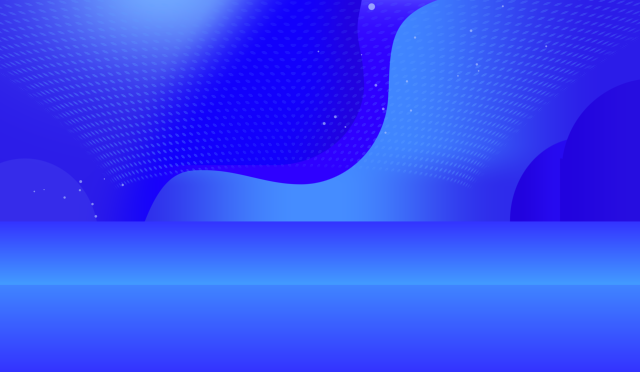
This background is drawn by a WebGL 2 fragment shader. Its source:

```glsl
#version 300 es
precision highp float;
uniform vec2 u_resolution;
out vec4 outColor;

#define VIEW vec2(7.68, 4.46)
#define WALL_BOTTOM 2.655
#define STEP_BOTTOM 3.415
#define BOWL_CENTER 3.52
#define BOWL_BOTTOM 2.37
#define DOT_COLUMNS 25.0
#define DOT_ROWS 28.0
#define DOT_OPACITY 0.38
#define SPARKLES 26

const vec3 INDIGO = vec3(0.17, 0.11, 0.91);
const vec3 DEEP = vec3(0.07, 0.0, 0.99);
const vec3 VIOLET = vec3(0.18, 0.0, 1.0);
const vec3 NAVY = vec3(0.13, 0.01, 0.87);
const vec3 ROYAL = vec3(0.20, 0.20, 1.0);
const vec3 AZURE = vec3(0.25, 0.52, 1.0);
const vec3 SKY = vec3(0.44, 0.66, 1.0);

float pixel;

float cover(float d) { return smoothstep(-pixel, pixel, -d); }

float hash(float n) { return fract(sin(n * 127.1) * 43758.5453); }

float ellipse(vec2 p, vec2 center, vec2 radii) {
    return (length((p - center) / radii) - 1.0) * min(radii.x, radii.y);
}

// Negative inside the large wave, positive on the panel below and right of it
float waveDistance(vec2 p) {
    if (p.x < 3.61) {
        float left = max(2.45 - p.x, 0.0);
        float phase = clamp((p.x - 2.45) / 1.16, 0.0, 1.0) * 3.14159;
        float crest = 2.125 - 0.085 * cos(phase) + 1.70 * left * left * left;
        return (p.y - crest) / length(vec2(1.0, 5.1 * left * left));
    }
    if (p.y > 1.10) return ellipse(p, vec2(3.61, 1.10), vec2(1.05, 1.11));
    float flare = 0.59 * exp(-p.y / 0.22);
    return (p.x - 4.66 - flare) / length(vec2(1.0, flare / 0.22));
}

// Negative inside the darker inner wave
float innerDistance(vec2 p) {
    if (p.x < 3.30) return p.y - 1.98;
    if (p.y > 1.0) return ellipse(p, vec2(3.30, 1.0), vec2(1.07, 0.98));
    float dent = (p.y - 0.35) / 0.35;
    return p.x - 4.37 + 0.08 * exp(-dent * dent);
}

// Bowl coordinates: x across from -1 to 1, y upward from its rim
vec2 bowlCoordinates(vec2 p) {
    float height = (BOWL_BOTTOM - p.y) / BOWL_BOTTOM;
    float across = 0.0, lift = height;
    for (int i = 0; i < 3; i++) {
        float h = max(lift, 0.0);
        across = (p.x - BOWL_CENTER) / (2.15 + 1.3 * h + 1.6 * h * h);
        lift = height - 0.145 * sqrt(max(1.0 - across * across, 0.0));
    }
    return vec2(across, lift);
}

float halftone(vec2 bowl) {
    vec2 grid = vec2(asin(clamp(bowl.x, -0.999, 0.999)) * DOT_COLUMNS, bowl.y * DOT_ROWS);
    vec2 width = fwidth(grid);
    grid.x += 0.5 * mod(floor(grid.y), 2.0);
    vec2 cell = fract(grid) - 0.5;
    cell.y -= 0.35 * cell.x * sign(bowl.x + 0.001);
    float blur = clamp(max(width.x, width.y), 0.02, 0.5);
    float dots = 1.0 - smoothstep(0.23 - 0.5 * blur, 0.23 + 0.5 * blur, length(cell));
    float side = mix(0.35, 1.0, smoothstep(0.2, 0.75, abs(bowl.x)));
    float inside = smoothstep(0.0, 0.03, bowl.y) * (1.0 - smoothstep(0.94, 0.99, abs(bowl.x)));
    return dots * inside * mix(side, side * 0.55, smoothstep(0.4, 1.0, bowl.y));
}

vec3 wall(vec2 p) {
    // Lit upper left falling into deep blue along a diagonal
    vec2 g = (p - vec2(1.95, -0.15)) / vec2(1.55, 1.0);
    vec3 color = mix(INDIGO, SKY, exp(-dot(g, g)));
    color = mix(color, vec3(0.22, 0.19, 0.92), 0.8 * cover(ellipse(p, vec2(0.30, 2.85), vec2(0.88, 0.95))));
    float shade = smoothstep(2.5, 3.65, p.x + 0.8 * p.y) * smoothstep(0.9, 2.1, p.x);
    color = mix(color, DEEP, shade);

    // Inner wave and its violet border
    float inner = innerDistance(p);
    color = mix(color, NAVY, smoothstep(-0.9, 0.0, inner) * smoothstep(3.2, 4.3, p.x));
    vec3 border = mix(VIOLET, vec3(0.34, 0.32, 1.0), 0.7 * exp(-p.y / 0.22));
    color = mix(color, border, (1.0 - cover(inner)) * smoothstep(1.6, 2.7, p.x));

    // Bright panel
    vec2 bowl = bowlCoordinates(p);
    vec3 upper = mix(AZURE, INDIGO, smoothstep(4.7, 7.3, p.x));
    vec3 lower = mix(vec3(0.27, 0.55, 1.0), vec3(0.18, 0.17, 0.92), smoothstep(0.2, 2.3, abs(p.x - 3.8)));
    vec3 panel = mix(upper, lower, smoothstep(1.7, 2.25, p.y));
    color = mix(color, panel, 1.0 - cover(waveDistance(p)));
    color = mix(color, vec3(0.36, 0.63, 1.0), DOT_OPACITY * halftone(bowl));

    // Rounded shapes at the right
    vec3 front = mix(NAVY, vec3(0.15, 0.04, 0.94), smoothstep(6.2, 6.72, p.x));
    color = mix(color, front, cover(ellipse(p, vec2(7.0, 2.65), vec2(0.88, 1.0))));
    float rear = ellipse(p, vec2(7.85, 2.05), vec2(1.11));
    float column = max(6.72 - p.x, 1.9 - p.y);
    vec3 rearColor = mix(NAVY, vec3(0.15, 0.05, 0.88), smoothstep(6.7, 7.6, p.x));
    color = mix(color, rearColor, cover(min(rear, column)));

    // Sparkles gathered at upper right and lower left
    float light = 0.75 * cover(length(p - vec2(4.46, 0.08)) - 0.04);
    for (int i = 0; i < SPARKLES; i++) {
        float n = float(i) + 1.0;
        vec2 r = vec2(hash(n), hash(n + 41.3));
        vec2 spot = i % 3 == 0 ? vec2(0.4, 2.0) + r * vec2(1.5, 0.62) : vec2(3.6, 0.05) + r * vec2(3.1, 1.6);
        float size = mix(0.005, 0.017, hash(n + 83.7));
        light = max(light, 0.65 * cover(length(p - spot) - size));
    }
    return mix(color, vec3(0.70, 0.78, 1.0), light);
}

void main() {
    // Scene units, with y measured down from the top edge
    vec2 uv = gl_FragCoord.xy / u_resolution;
    vec2 p = vec2(uv.x, 1.0 - uv.y) * VIEW;
    pixel = 0.75 * VIEW.y / u_resolution.y;

    // Wall above a lit step and the floor
    float stepDepth = clamp((p.y - WALL_BOTTOM) / (STEP_BOTTOM - WALL_BOTTOM), 0.0, 1.0);
    float floorDepth = clamp((p.y - STEP_BOTTOM) / (VIEW.y - STEP_BOTTOM), 0.0, 1.0);
    vec3 stepColor = mix(ROYAL, vec3(0.26, 0.61, 1.0), stepDepth);
    vec3 floorColor = mix(vec3(0.25, 0.52, 1.0), ROYAL, floorDepth);
    vec3 color = mix(stepColor, wall(p), cover(p.y - WALL_BOTTOM));
    color = mix(floorColor, color, cover(p.y - STEP_BOTTOM));
    outColor = vec4(color, 1.0);
}
```
